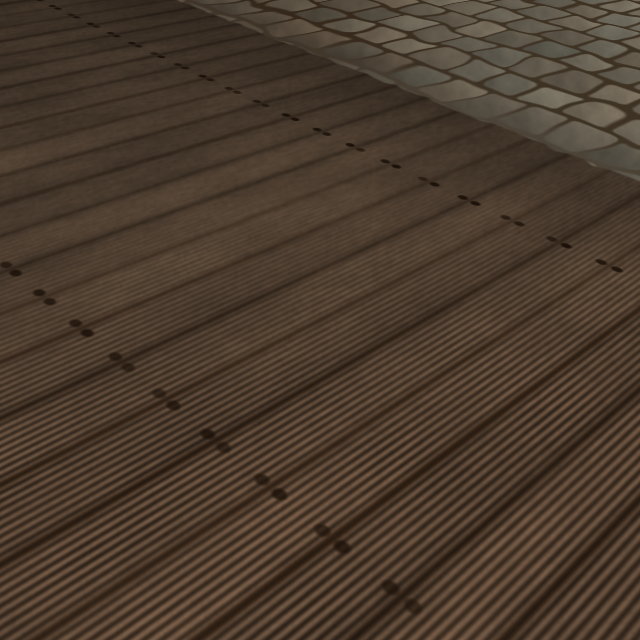
This texture is drawn by a Shadertoy shader. Its source:

```glsl
// Grooved timber decking seen at an angle, with a cobbled path behind it.
// A two-point perspective maps the canvas to floor axes (across, along);
// boards, grooves, screw pairs and stones are repeats on those axes.
#define BOARD_SIZE 0.155
#define GROOVES 9.0
#define GROOVE_DEPTH 0.37
#define GAP_WIDTH 0.055
#define SCREW_START 1.347
#define SCREW_STEP 1.325
#define DECK_EDGE 3.28
#define STONE_SIZE vec2(1.2, 0.29)
#define DECK_COLOR vec3(0.310, 0.250, 0.195)
#define GAP_COLOR vec3(0.145, 0.090, 0.045)
#define STONE_COLOR vec3(0.425, 0.385, 0.325)
#define JOINT_COLOR vec3(0.235, 0.190, 0.135)

float hash(vec2 p) {
    return fract(sin(dot(p, vec2(127.1, 311.7))) * 43758.5453);
}

float noise(vec2 p) {
    vec2 i = floor(p), f = fract(p);
    f = f * f * (3.0 - 2.0 * f);
    return mix(mix(hash(i), hash(i + vec2(1, 0)), f.x),
               mix(hash(i + vec2(0, 1)), hash(i + vec2(1, 1)), f.x), f.y);
}

float fbm(vec2 p) {
    float sum = 0.0, amp = 0.5;
    for (int i = 0; i < 4; i++) {
        sum += amp * noise(p);
        p = p * 2.03 + 7.1;
        amp *= 0.5;
    }
    return sum;
}

// x counts boards away from the viewer, y runs along each board
vec2 floorCoords(vec2 p) {
    float y = 1.0 - p.y;
    float depth = 0.465 + 0.988 * y - 0.0866 * p.x;
    float across = (2.035 - p.x) / depth;
    return vec2((across - 1.0564) / BOARD_SIZE, (p.x + 1.1667) / depth);
}

vec3 deck(vec2 f, vec2 p, float density, float pixel) {
    float board = floor(f.x);
    float gapOffset = f.x - round(f.x);
    float nearness = smoothstep(70.0, 190.0, 1.0 / (density * GROOVES) * 20000.0);

    // board tone, soft stains and grain
    vec3 col = DECK_COLOR * (0.94 + 0.12 * hash(vec2(board, 3.0)));
    col *= 0.86 + 0.28 * fbm(vec2(f.x * 1.3, f.y * 3.0));
    col *= 0.95 + 0.10 * noise(vec2(f.x * 14.0, f.y * 24.0));
    col *= 0.96 + 0.08 * noise(p * 190.0);
    col = mix(col, col * vec3(1.03, 0.98, 0.95), nearness);

    // fine grooves fade out with distance
    float wave = -cos(6.28318 * GROOVES * f.x);
    float visible = nearness * (1.0 - smoothstep(0.3, 0.6, pixel * GROOVES));
    float depth = GROOVE_DEPTH * (0.8 + 0.4 * noise(f * vec2(2.0, 5.0)));
    col *= 1.0 + visible * depth * wave * vec3(0.95, 1.0, 1.08);

    // gaps between boards
    float gap = 1.0 - smoothstep(GAP_WIDTH * 0.4, GAP_WIDTH * 1.5 + pixel, abs(gapOffset));
    float strength = 0.5 + 0.5 * hash(vec2(round(f.x), 9.0));
    col = mix(col, GAP_COLOR, gap * strength * mix(0.32, 0.9, nearness));
    float shade = exp(-abs(gapOffset) * 7.0) * hash(vec2(round(f.x), 5.0));
    col *= 1.0 - 0.2 * shade;

    // screw pairs on either side of each gap
    float row = round((f.y - SCREW_START) / SCREW_STEP);
    float along = f.y - SCREW_START - row * SCREW_STEP;
    float screw = length(vec2((abs(gapOffset) - 0.15) / 0.10, along / 0.014));
    float worn = 0.6 + 0.4 * hash(vec2(round(f.x) * 2.0 + step(0.0, gapOffset), row));
    col = mix(col, GAP_COLOR * 0.75, worn * (1.0 - smoothstep(0.6, 1.25 + pixel * 4.0, screw)));

    // darker far corner and a shaded strip along the stones
    col *= 1.0 - 0.20 * smoothstep(0.65, 1.05, p.y) * (1.0 - 0.3 * p.x);
    col *= 1.0 - 0.16 * smoothstep(DECK_EDGE - 0.75, DECK_EDGE, f.y);
    col *= 1.0 - 0.12 * smoothstep(0.5, 0.9, length(p - vec2(0.55, 0.4)));
    return col;
}

vec3 cobbles(vec2 f, vec2 p) {
    // staggered courses with wandering joints
    vec2 g = vec2(f.x, f.y - DECK_EDGE - 0.03) / STONE_SIZE;
    g += 0.30 * (vec2(noise(g * 1.4), noise(g * 1.4 + 31.0)) - 0.5);
    float course = floor(g.y);
    g.x += 0.5 * course + 0.3 * hash(vec2(course, 2.0));
    vec2 id = floor(g);
    vec2 cell = fract(g) - 0.5;

    // rounded stone faces
    vec2 corner = abs(cell) - vec2(0.34, 0.33) + 0.05 * hash(id + 4.0);
    float dist = length(max(corner, 0.0)) - 0.11;
    float face = 1.0 - smoothstep(-0.03, 0.07, dist);
    float tone = hash(id);
    vec3 stone = STONE_COLOR * (0.84 + 0.26 * tone);
    stone = mix(stone, stone * vec3(0.92, 1.0, 1.05), hash(id + 17.0) * 0.8);
    stone *= 0.88 + 0.24 * fbm(p * 55.0);
    stone *= 1.0 + 0.14 * cell.y - 0.10 * cell.x;

    // sandy joints close to the deck, dark ones further away
    float sand = 1.0 - smoothstep(0.0, 0.35, f.y - DECK_EDGE);
    vec3 joint = mix(JOINT_COLOR, STONE_COLOR * 0.88, sand * 0.7);
    vec3 col = mix(joint, stone, face);
    col *= mix(vec3(0.86, 0.80, 0.76), vec3(1.03), smoothstep(0.4, 0.8, p.x));
    return col * (1.0 - 0.12 * sand);
}

void mainImage(out vec4 fragColor, in vec2 fragCoord) {
    vec2 p = fragCoord / iResolution.xy;
    vec2 f = floorCoords(p);
    float pixel = fwidth(f.x);
    float density = pixel * iResolution.y;
    float edge = DECK_EDGE + 0.03 * (noise(vec2(f.x * 3.0, 1.0)) - 0.5);
    float blend = smoothstep(-0.012, 0.012, f.y - edge);
    vec3 col = mix(deck(f, p, density, pixel), cobbles(f, p), blend);
    fragColor = vec4(col, 1.0);
}
```
